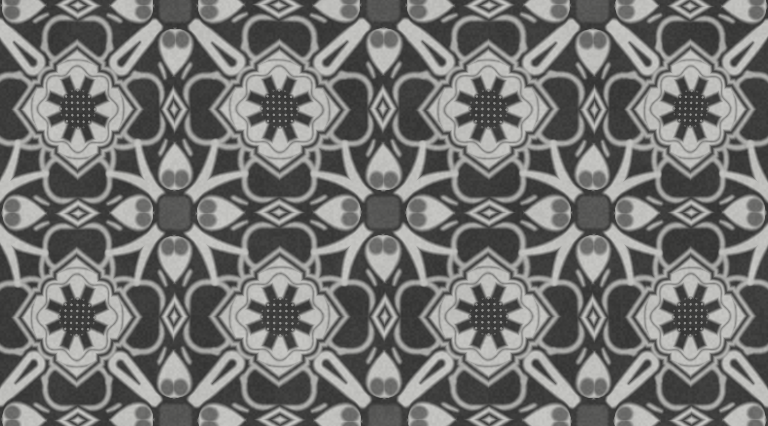
This pattern is drawn by a Shadertoy shader. Its source:

```glsl
// Grey ornamental lattice: four-petal crosses, spiked rosettes and eye-shaped links.
#define PERIOD vec2(0.492, 0.487)
#define OUTER_SQUEEZE 1.08
#define SOFT 0.011
#define OUTLINE 0.016
#define WOBBLE 0.012
#define GRAIN 0.045
#define DARK 0.235
#define HUB_TONE 0.34
#define HEART_TONE 0.42
#define WEB_TONE 0.67
#define LIGHT 0.755

const float PI = 3.14159;

float hash(vec2 p) {
    vec3 h = fract(vec3(p.xyx) * 0.1031);
    h += dot(h, h.yzx + 33.33);
    return fract((h.x + h.y) * h.z);
}

float noise(vec2 p) {
    vec2 i = floor(p), f = fract(p);
    f = f * f * (3.0 - 2.0 * f);
    return mix(mix(hash(i), hash(i + vec2(1, 0)), f.x),
               mix(hash(i + vec2(0, 1)), hash(i + vec2(1, 1)), f.x), f.y);
}

float roundBox(vec2 p, vec2 size, float r) {
    vec2 d = abs(p) - size + r;
    return length(max(d, 0.0)) + min(max(d.x, d.y), 0.0) - r;
}

// Capsule whose radius runs from ra to rb
float taper(vec2 p, vec2 a, vec2 b, float ra, float rb) {
    vec2 e = b - a;
    float h = clamp(dot(p - a, e) / dot(e, e), 0.0, 1.0);
    return length(p - a - e * h) - mix(ra, rb, h);
}

// Tapered quadratic curve, built from short capsules
float curve(vec2 p, vec2 a, vec2 b, vec2 c, float ra, float rb) {
    float d = 1.0;
    vec2 last = a;
    for (int i = 1; i <= 8; i++) {
        float t = float(i) / 8.0;
        vec2 next = mix(mix(a, b, t), mix(b, c, t), t);
        d = min(d, taper(p, last, next, mix(ra, rb, t - 0.125), mix(ra, rb, t)));
        last = next;
    }
    return d;
}

void paint(inout float tone, float d, float fill) {
    float s = max(SOFT, 1.0 / (iResolution.y * PERIOD.y));
    tone = mix(tone, fill, smoothstep(s, -s, d));
}

void paintOutlined(inout float tone, float d, float fill) {
    paint(tone, d - OUTLINE, DARK);
    paint(tone, d, fill);
}

// Net of thin lines, arms and links; s is the folded cell, cross at the origin
void paintWeb(inout float tone, vec2 s, bool straightArms) {
    float blob = roundBox(s - vec2(0.5, 0.165), vec2(0.165, 0.105), 0.09);
    paint(tone, abs(blob) - 0.013, WEB_TONE);
    paint(tone, curve(s, vec2(0.335, 0.19), vec2(0.295, 0.26), vec2(0.335, 0.335), 0.014, 0.012), WEB_TONE);
    if (straightArms) {
        paintOutlined(tone, taper(s, vec2(0.1), vec2(0.285, 0.275), 0.036, 0.052), LIGHT);
        paint(tone, taper(s, vec2(0.18), vec2(0.275), 0.004, 0.02), DARK);
    } else {
        paint(tone, curve(s, vec2(0.08), vec2(0.17, 0.165), vec2(0.335, 0.19), 0.034, 0.015), LIGHT);
    }
    paint(tone, taper(s, vec2(0.285, 0.068), vec2(0.345, 0.045), 0.015, 0.007), WEB_TONE);

    // Eye-shaped link
    vec2 e = abs(s - vec2(0.5, 0.0));
    float eye = (e.x * 0.58 + e.y - 0.062) * 0.86;
    paintOutlined(tone, eye, LIGHT);
    paint(tone, abs(eye + 0.03) - 0.008, DARK);
}

void paintCross(inout float tone, vec2 s) {
    float t = clamp((s.x - 0.11) / 0.225, 0.0, 1.0);
    float petal = max((s.y - 0.215 * sqrt(t) * (1.0 - t)) * 0.8, abs(s.x - 0.2225) - 0.1125);
    paintOutlined(tone, petal, LIGHT);
    float heart = length((s - vec2(0.163, 0.032)) * vec2(0.85, 1.0)) - 0.036;
    paint(tone, max(heart, petal + 0.006), HEART_TONE);
    float hub = roundBox(s, vec2(0.078), 0.035);
    paintOutlined(tone, hub, HUB_TONE);
}

void paintRosette(inout float tone, vec2 f) {
    float r = length(f), a = atan(f.y, f.x);
    float body = r - 0.212 - 0.014 * cos(8.0 * a);
    float cap = max((-f.y - 0.288 + abs(f.x) * 0.75) * 0.8, abs(f.x) - 0.105);
    float rim = min(body, cap);
    paint(tone, rim - 0.038, WEB_TONE);
    paintOutlined(tone, rim, LIGHT);
    paint(tone, abs(r - 0.19 - 0.018 * cos(8.0 * a)) - 0.003, HEART_TONE);
    paint(tone, max(abs(r - 0.238) - 0.002, cap + 0.012), HEART_TONE);

    // Eight dark blades around a dotted core
    float off = abs(mod(a, PI / 4.0) - PI / 8.0);
    float blade = max(r * sin(off) - 0.024, r * cos(off) - 0.16);
    paint(tone, min(blade, r - 0.092), DARK);
    float dots = cos((f.x + f.y) * 108.0) * cos((f.x - f.y) * 108.0);
    tone += 0.32 * smoothstep(0.3, 0.95, dots) * smoothstep(0.1, 0.08, r);
}

void mainImage(out vec4 fragColor, in vec2 fragCoord) {
    vec2 uv = (fragCoord - 0.5 * iResolution.xy) / iResolution.y;
    vec2 g = uv / PERIOD;
    // Outer columns are slightly narrower
    g.x = sign(g.x) * (abs(g.x) + max(abs(g.x) - 1.0, 0.0) * (OUTER_SQUEEZE - 1.0));
    g += WOBBLE * (vec2(noise(g * 5.0 + 40.0), noise(g * 5.0 + 90.0)) - 0.5);

    // Fold each cell into one triangle; alternate rows change their arms
    vec2 id = floor(g + 0.5);
    vec2 s = abs(g - id);
    s = vec2(max(s.x, s.y), min(s.x, s.y));

    float tone = DARK;
    paintWeb(tone, s, mod(id.y, 2.0) > 0.5);
    paintRosette(tone, s - 0.5);
    paintCross(tone, s);

    // Uneven print and fine grain
    tone += GRAIN * (noise(uv * 190.0 + 300.0) - 0.5) + 0.03 * (noise(uv * 14.0 + 60.0) - 0.5);
    fragColor = vec4(tone * vec3(1.0, 1.0, 0.985), 1.0);
}
```
